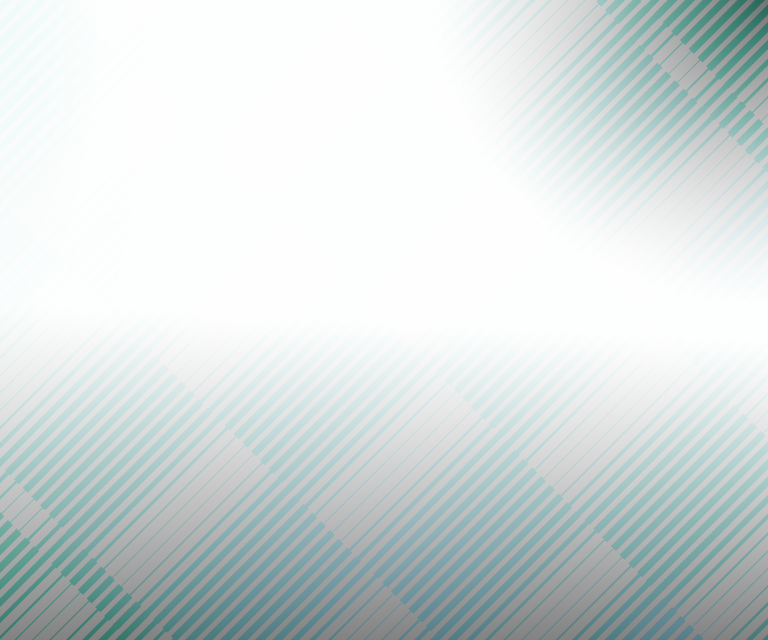
A Shadertoy shader for this background:

```glsl
// Diagonal plaid of teal and blue stripes that fades into a bright white field.
// Grey shading darkens the lower edge and the upper right corner; stripes swell
// and thin along one diagonal axis and jump in phase between bands of the other.

// Lengths are in canvas heights.
const float STRIPE_PERIOD = 0.0273;
const float THICK_DUTY = 0.58;
const float THIN_DUTY = 0.07;

const float BAND_WIDTH = 0.414;
const float BAND_START = -0.727;
const float PLAID_CENTRE = 0.1;
const float OUTER_DISTANCE = 0.9;     // narrow strips end here
const float SWELL_START = 0.852;      // centre of the swell in the first band
const float SWELL_PERIOD = 0.477;
const float SWELL_SHIFT = 0.258;      // phase jump per band
const float SWELL_CORE = 0.095;
const float SWELL_REACH = 0.225;

const float FLOOR_DARKNESS = 0.49;
const float CORNER_DARKNESS = 0.55;
const vec2 CORNER_RADII = vec2(0.53, 0.485);

// Exponents applied to the grey: stripes vanish as the ground turns white.
const vec3 TEAL_INK = vec3(2.05, 1.14, 1.20);
const vec3 BLUE_INK = vec3(1.62, 1.06, 0.93);
const vec3 GREEN_INK = vec3(2.35, 1.15, 1.32);
const vec3 WHITE = vec3(0.996, 0.998, 0.997);

float softBlob(vec2 p, vec2 centre, vec2 radii) {
    vec2 d = (p - centre) / radii;
    return exp(-dot(d, d));
}

// Brightness of the ground, with y measured up from the lower edge.
float groundLight(vec2 p, float aspect) {
    float fadeTop = 0.53 - 0.06 * p.x / aspect;
    float depth = max(fadeTop - p.y, 0.0) / fadeTop;
    float floorLight = 1.0 - FLOOR_DARKNESS * pow(depth, 1.3);

    float d = length((vec2(aspect, 1.0) - p) / CORNER_RADII);
    float cornerLight = 1.0 - CORNER_DARKNESS * pow(max(1.0 - d, 0.0), 1.5);
    return floorLight * cornerLight;
}

// Stripe coverage at one point; across counts stripes, along selects the band.
float stripeCover(float across, float along, float blur) {
    float band = floor((along - BAND_START) / BAND_WIDTH);
    band -= step(OUTER_DISTANCE, abs(along - PLAID_CENTRE));

    float cell = across / STRIPE_PERIOD;
    float stripeCentre = (floor(cell) + 0.5) * STRIPE_PERIOD;

    // Distance from this stripe to the nearest swell of its band.
    float phase = (stripeCentre - SWELL_START - band * SWELL_SHIFT) / SWELL_PERIOD;
    float offset = abs(fract(phase + 0.5) - 0.5) * SWELL_PERIOD;
    float swell = 1.0 - smoothstep(SWELL_CORE, SWELL_REACH, offset);
    float duty = mix(THIN_DUTY, THICK_DUTY, swell);

    float edge = abs(fract(cell) - 0.5) - 0.5 * duty;
    return clamp(0.5 - edge / blur, 0.0, 1.0);
}

void mainImage(out vec4 fragColor, in vec2 fragCoord) {
    float pixel = 1.0 / iResolution.y;
    float aspect = iResolution.x * pixel;
    vec2 p = fragCoord * pixel;

    // Diagonal axes.
    float across = p.x + 1.0 - p.y;
    float along = p.x - 1.0 + p.y;

    // Several samples along the stripe smooth the stepped band borders.
    float blur = 1.4 * pixel / STRIPE_PERIOD;
    float cover = 0.0;
    for (int i = 0; i < 4; i++) {
        float shift = (float(i) - 1.5) * 0.35 * pixel;
        cover += 0.25 * stripeCover(across, along + shift, blur);
    }

    // Ink varies from teal to blue below and at the right, green at the corners.
    float blue = softBlob(p, vec2(0.60, 0.08), vec2(0.36, 0.27))
               + softBlob(p, vec2(aspect, 0.64), vec2(0.22, 0.13))
               + softBlob(p, vec2(1.06, 0.0), vec2(0.10, 0.07));
    float green = smoothstep(0.78, 0.95, abs(along - PLAID_CENTRE));
    vec3 ink = mix(TEAL_INK, BLUE_INK, min(blue, 1.0));
    ink = mix(ink, GREEN_INK, green);

    // Ground and stripes, with a faint cool cast at the upper left.
    vec3 ground = WHITE * groundLight(p, aspect);
    ground -= vec3(0.028, 0.014, 0.016) * softBlob(p, vec2(0.0, 1.0), vec2(0.12, 0.4));
    vec3 color = mix(ground, pow(ground, ink), cover);
    fragColor = vec4(color, 1.0);
}
```
